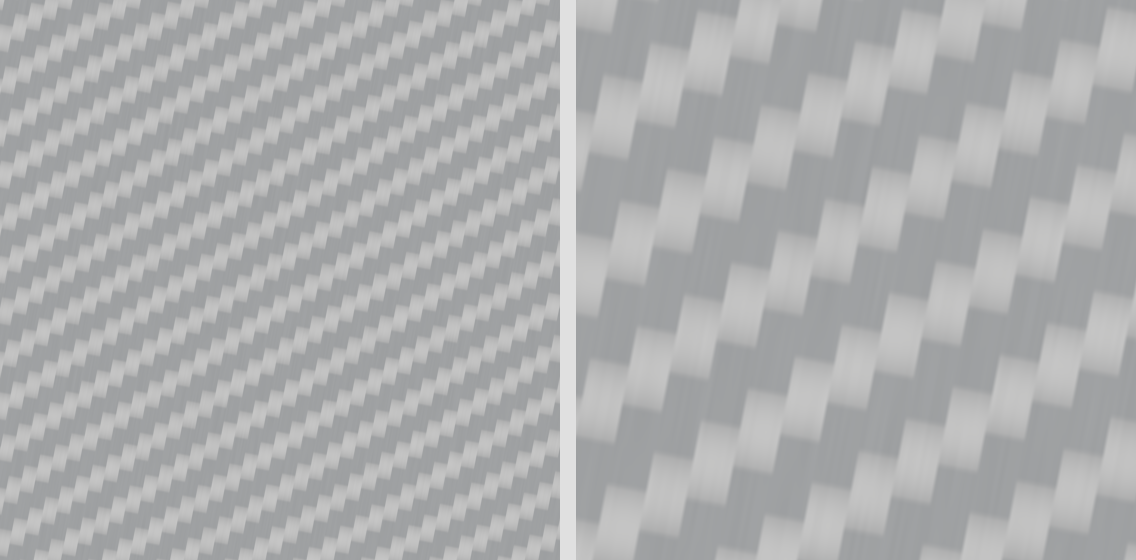
Left, the full canvas; right, a detail of the centre.
Give the GLSL for this texture, as a three.js fragment shader.

```glsl
varying vec2 vUv;

const float CELLS_ACROSS = 41.8;
const float TILT = 0.189;
const vec2 WEAVE_ORIGIN = vec2(0.461, 0.504);
const float SIDE_SOFTNESS = 0.06;
const float END_SOFTNESS = 0.11;

const vec3 SHADED_THREAD = vec3(0.622, 0.630, 0.636);
const vec3 FLOAT_END = vec3(0.675, 0.677, 0.678);
const vec3 FLOAT_CENTER = vec3(0.765, 0.765, 0.764);

float hash(vec2 p) {
  return fract(sin(dot(p, vec2(127.1, 311.7))) * 43758.5453);
}

float valueNoise(vec2 p) {
  vec2 cell = floor(p);
  vec2 t = fract(p);
  t = t * t * (3.0 - 2.0 * t);
  float lower = mix(hash(cell), hash(cell + vec2(1.0, 0.0)), t.x);
  float upper = mix(hash(cell + vec2(0.0, 1.0)), hash(cell + 1.0), t.x);
  return mix(lower, upper, t.y);
}

// x runs across the threads, y along them
vec2 toWeave(vec2 uv, vec2 origin, float tilt, float scale) {
  float c = cos(tilt);
  float s = sin(tilt);
  vec2 p = (uv - origin) * scale;
  return vec2(c * p.x - s * p.y, s * p.x + c * p.y);
}

// Two cells over, two under, stepping one cell per column
vec3 threadColor(float column, float along) {
  float offset = (fract((along - column) / 4.0 + 0.5) - 0.5) * 4.0;
  float distanceFromCenter = abs(offset);
  float raised = 1.0 - smoothstep(1.0 - END_SOFTNESS, 1.0 + END_SOFTNESS, distanceFromCenter);
  float sheen = clamp(1.0 - offset * offset, 0.0, 1.0);
  float tone = (hash(vec2(column, floor((along - column) / 4.0 + 0.5))) - 0.5) * 0.008;
  vec3 raisedColor = mix(FLOAT_END, FLOAT_CENTER, sheen) + tone;
  return mix(SHADED_THREAD, raisedColor, raised);
}

// Neighbouring columns meet in a soft edge
vec3 twill(vec2 p, float softness) {
  float column = floor(p.x);
  float blend = smoothstep(0.5 - softness, 0.5 + softness, fract(p.x));
  return mix(threadColor(column, p.y), threadColor(column + 1.0, p.y), blend);
}

// Fine fibres drawn out along the threads
float fibres(vec2 p, float strength) {
  float fine = valueNoise(p * vec2(9.0, 0.5));
  float broad = valueNoise(p * vec2(4.0, 0.3) + 31.0);
  return (0.6 * fine + 0.4 * broad - 0.5) * strength;
}

void main() {
  vec2 p = toWeave(vUv, WEAVE_ORIGIN, TILT, CELLS_ACROSS);
  vec3 color = twill(p, SIDE_SOFTNESS) + fibres(p, 0.022);
  gl_FragColor = vec4(color, 1.0);
}
```
